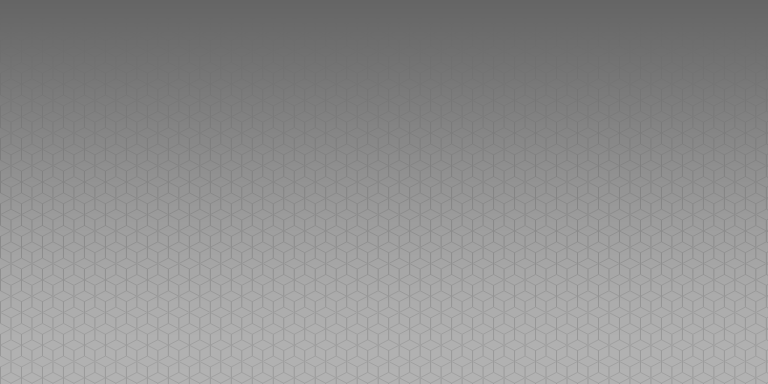
Write a Shadertoy shader that draws this background.

```glsl
#define TOP_GRAY 0.395
#define BOTTOM_GRAY 0.697
#define CUBE_HALF_WIDTH 0.02732
#define CUBE_SQUASH 0.898
#define CUBE_ORIGIN vec2(0.0013, 0.6394)
#define LINE_WIDTH 0.0026
#define UPRIGHT_DARKNESS 0.095
#define SLANT_DARKNESS 0.066

const float SQRT3 = 1.7320508;

// Offset from the centre of the nearest hexagon of half width 1
vec2 hexCell(vec2 p) {
    vec2 period = vec2(2.0, 2.0 * SQRT3);
    vec2 a = mod(p + 0.5 * period, period) - 0.5 * period;
    vec2 b = mod(p, period) - 0.5 * period;
    return dot(a, a) < dot(b, b) ? a : b;
}

float segmentDistance(vec2 p, vec2 end) {
    return length(p - end * clamp(dot(p, end) / dot(end, end), 0.0, 1.0));
}

// Distances to the upright (x) and slanted (y) edges of a cube
vec2 cubeEdgeDistances(vec2 p) {
    p.x = abs(p.x);
    float side = 1.0 - p.x;
    float slope = 1.0 - dot(abs(p), vec2(0.5, 0.5 * SQRT3));
    float lowerEdge = segmentDistance(p, vec2(0.0, -2.0 / SQRT3));
    float upperEdge = segmentDistance(p, vec2(1.0, 1.0 / SQRT3));
    return vec2(min(side, lowerEdge), min(slope, upperEdge));
}

void mainImage(out vec4 fragColor, in vec2 fragCoord) {
    vec2 uv = fragCoord / iResolution.y;
    float pixel = 1.0 / iResolution.y;
    float depth = 1.0 - uv.y;

    // Vertical gradient, easing towards the bottom
    float ease = mix(sin(depth * 1.5708), smoothstep(0.0, 1.0, depth), 0.38);
    float gray = mix(TOP_GRAY, BOTTOM_GRAY, ease);

    // Cube lattice
    vec2 p = (uv - CUBE_ORIGIN) / (CUBE_HALF_WIDTH * vec2(1.0, CUBE_SQUASH));
    vec2 edges = cubeEdgeDistances(hexCell(p)) * CUBE_HALF_WIDTH;

    // Pixel coverage of the thin lines, fading out towards the top
    vec2 coverage = clamp((0.5 * LINE_WIDTH - edges) / pixel + 0.5, 0.0, 1.0);
    coverage = min(coverage, LINE_WIDTH / pixel);
    vec2 shade = coverage * vec2(UPRIGHT_DARKNESS, SLANT_DARKNESS);
    gray -= max(shade.x, shade.y) * smoothstep(0.0, 0.75, depth);

    fragColor = vec4(vec3(gray), 1.0);
}
```
